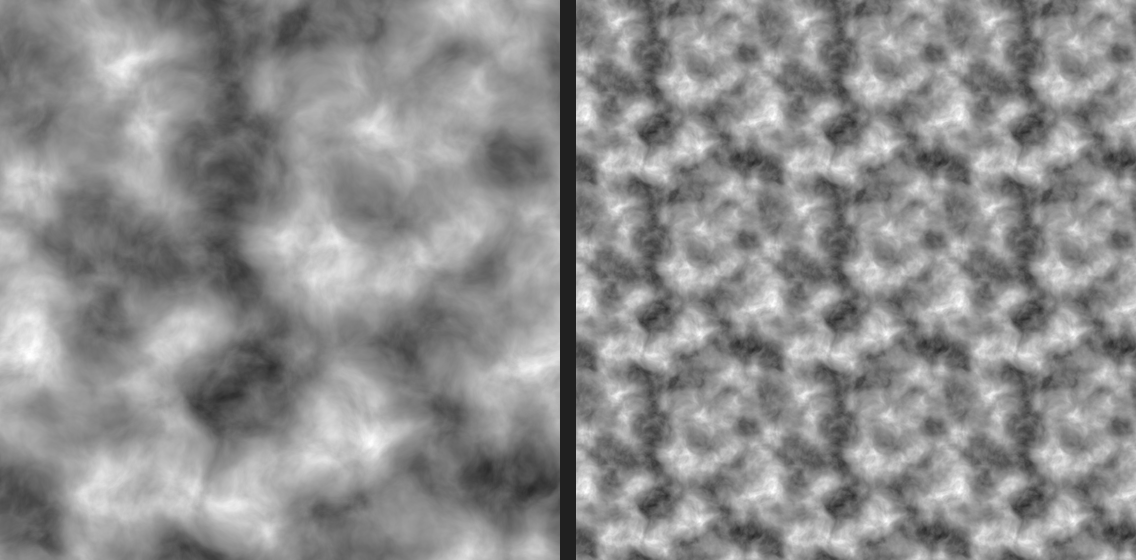
Left, the tile; right, the same tile 3 across and 3 down.
Write a Shadertoy shader that draws this texture.

```glsl
const int   BASE_CELLS    = 5;      // cloud cells across the tile
const int   OCTAVES       = 7;
const float GAIN          = 0.49;   // amplitude ratio between octaves
const int   WARP_CELLS    = 6;
const int   WARP_OCTAVES  = 3;
const float WARP_STRENGTH = 0.032;  // in canvas units
const float DETAIL_FLOOR  = 0.65;   // fine detail kept in mid greys
const float DETAIL_BOOST  = 1.6;    // extra detail in dark and bright masses
const float MEAN_GREY     = 0.567;
const float CONTRAST      = 0.56;
const float TAU           = 6.28319;

// Integer hash of a lattice cell and seed
uint hashCell(ivec2 cell, int seed) {
    uint h = uint(cell.x) * 1664525u + uint(cell.y) * 22695477u + uint(seed) * 747796405u;
    h = (h ^ (h >> 16)) * 0x7feb352du;
    h = (h ^ (h >> 15)) * 0x846ca68bu;
    return h ^ (h >> 16);
}

// Contribution of one lattice corner, wrapped to the period
float cornerSlope(ivec2 cell, vec2 offset, int period, int seed) {
    ivec2 wrapped = (cell % period + period) % period;
    float angle = TAU * float(hashCell(wrapped, seed) & 0xffffu) / 65536.0;
    return dot(vec2(cos(angle), sin(angle)), offset);
}

// Tiling gradient noise with a quintic fade
float gradientNoise(vec2 uv, int period, int seed) {
    vec2 p = uv * float(period) + vec2(0.37, 0.71) * float(seed);
    ivec2 cell = ivec2(floor(p));
    vec2 f = fract(p);
    vec2 fade = f * f * f * (f * (f * 6.0 - 15.0) + 10.0);
    float a = cornerSlope(cell, f, period, seed);
    float b = cornerSlope(cell + ivec2(1, 0), f - vec2(1, 0), period, seed);
    float c = cornerSlope(cell + ivec2(0, 1), f - vec2(0, 1), period, seed);
    float d = cornerSlope(cell + ivec2(1, 1), f - vec2(1, 1), period, seed);
    return mix(mix(a, b, fade.x), mix(c, d, fade.x), fade.y);
}

// Small fractal sum used to bend the clouds
float warpNoise(vec2 uv, int seed) {
    float sum = 0.0, amplitude = 1.0;
    int period = WARP_CELLS;
    for (int i = 0; i < WARP_OCTAVES; i++) {
        sum += amplitude * gradientNoise(uv, period, seed + i);
        amplitude *= 0.5;
        period *= 2;
    }
    return sum;
}

// Fractal clouds whose fine detail grows with the depth of each mass
float clouds(vec2 uv) {
    float sum = 0.0, amplitude = 1.0, detail = 1.0;
    int period = BASE_CELLS;
    for (int i = 0; i < OCTAVES; i++) {
        if (i == 2) detail = DETAIL_FLOOR + DETAIL_BOOST * abs(sum);
        sum += detail * amplitude * gradientNoise(uv, period, i + 1);
        amplitude *= GAIN;
        period *= 2;
    }
    return sum;
}

void mainImage(out vec4 fragColor, in vec2 fragCoord) {
    vec2 uv = fragCoord / iResolution.xy;
    vec2 warp = vec2(warpNoise(uv, 21), warpNoise(uv, 41));
    float grey = MEAN_GREY + CONTRAST * clouds(uv + WARP_STRENGTH * warp);
    fragColor = vec4(vec3(clamp(grey, 0.0, 1.0)), 1.0);
}
```
